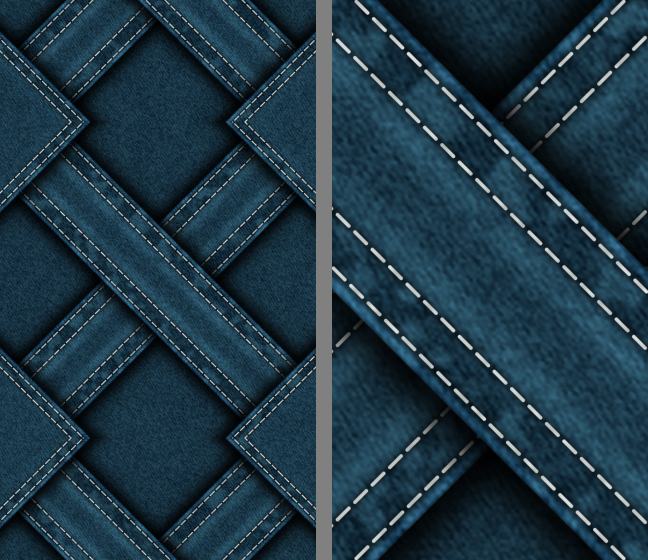
Left, the full canvas; right, a detail of the centre.
This pattern is drawn by a Shadertoy shader. Its source:

```glsl
// Woven denim straps crossing between square denim patches, with stitched hems.

float hash(vec2 p) {
    p = fract(p * vec2(0.1031, 0.1137));
    p += dot(p, p.yx + 33.33);
    return fract((p.x + p.y) * p.x * 7.31);
}

float noise(vec2 p) {
    vec2 i = floor(p), f = fract(p);
    f = f * f * (3.0 - 2.0 * f);
    return mix(mix(hash(i), hash(i + vec2(1, 0)), f.x),
               mix(hash(i + vec2(0, 1)), hash(i + vec2(1, 1)), f.x), f.y);
}

vec2 diagonal(vec2 p) {
    return vec2(p.x + p.y, p.x - p.y) * 0.7071;
}

vec3 indigo(float tone) {
    return mix(vec3(0.03, 0.10, 0.15), vec3(0.25, 0.47, 0.57), tone);
}

// Twill ribs, short yarn streaks and broad uneven fading, centred on zero.
float weave(vec2 p) {
    vec2 q = diagonal(p) + 7.0;
    float ribs = 0.05 * sin(6.2832 * 105.0 * (p.x + 0.6 * p.y));
    float yarn = noise(q * vec2(290.0, 130.0)) - 0.5;
    float grain = noise((p + 5.0) * 250.0) - 0.5;
    float fade = noise((p + 3.0) * 16.0) - 0.5;
    return ribs + 0.26 * yarn + 0.24 * grain + 0.07 * fade;
}

// Distance to a row of rounded dashes.
float stitchRow(float across, float along) {
    float dash = abs(fract(along / 0.026) - 0.5) * 0.026;
    return length(vec2(across, max(dash - 0.0085, 0.0))) - 0.0019;
}

// Lays one hemmed piece over the colour; inset is the depth inside its edge.
vec3 layPiece(vec3 below, vec2 p, float inset, float along, float seam, float glow) {
    float aa = 0.8 / iResolution.x;
    vec2 q = diagonal(p) + 9.0;

    // Soft shadow on whatever lies underneath
    float outside = max(-inset, 0.0);
    below *= 1.0 - 0.72 * exp(-outside * outside / 0.0011) - 0.15 * exp(-outside / 0.06);

    // Cloth body, with a worn light band beside the inner seam
    float worn = exp(-pow((inset - seam - 0.021) / 0.017, 2.0));
    float tone = 0.32 + weave(p) + glow * worn * (0.6 + 0.8 * noise(q * 22.0));

    // Puckered hem between the seams
    float hem = 1.0 - smoothstep(seam - 0.003, seam + 0.003, inset);
    float pucker = smoothstep(0.4, 0.85, noise(q * 42.0));
    tone += hem * (0.34 * pucker - 0.13);

    // Rounded, frayed rim
    float rim = 1.0 - smoothstep(0.007, 0.013, inset);
    float cord = 0.5 + 0.5 * sin(6.2832 * (along * 85.0 + inset * 60.0));
    tone += rim * (0.17 + 0.12 * cord);
    vec3 cloth = indigo(max(tone, 0.0));
    cloth += rim * vec3(-0.02, 0.01, 0.05);
    cloth *= 0.55 + 0.45 * smoothstep(0.0, 0.005, inset);

    // Double rows of pale thread pressed into the cloth
    float thread = min(stitchRow(inset - 0.017, along),
                       stitchRow(inset - seam, along + 0.011));
    float groove = min(abs(inset - 0.017), abs(inset - seam));
    cloth *= 1.0 - 0.5 * exp(-groove * groove / 0.00003);
    vec3 cotton = vec3(0.80, 0.82, 0.81) * (0.88 + 0.2 * noise(q * 120.0));
    cloth = mix(cloth, cotton, 1.0 - smoothstep(-aa, aa, thread));

    return mix(below, cloth, smoothstep(-aa, aa, inset));
}

void mainImage(out vec4 fragColor, in vec2 fragCoord) {
    // One square repeat spans the canvas width, centred on a strap crossing
    vec2 p = (fragCoord - 0.5 * iResolution.xy) / iResolution.x;
    vec2 strap = diagonal(p - round(p));
    vec2 patchPos = diagonal(fract(p) - 0.5);

    // Backing cloth
    vec3 col = indigo(max(0.30 + weave(p), 0.0));

    // Lower strap, then the strap crossing over it
    col = layPiece(col, p, 0.125 - abs(strap.y), strap.x, 0.060, 0.24);
    col = layPiece(col, p, 0.125 - abs(strap.x), strap.y, 0.060, 0.24);

    // Square patch on its corner, covering the strap ends
    vec2 side = abs(patchPos);
    float inset = 0.203 - max(side.x, side.y);
    col = layPiece(col, p, inset, min(side.x, side.y), 0.044, 0.05);

    fragColor = vec4(clamp(col, 0.0, 1.0), 1.0);
}
```
